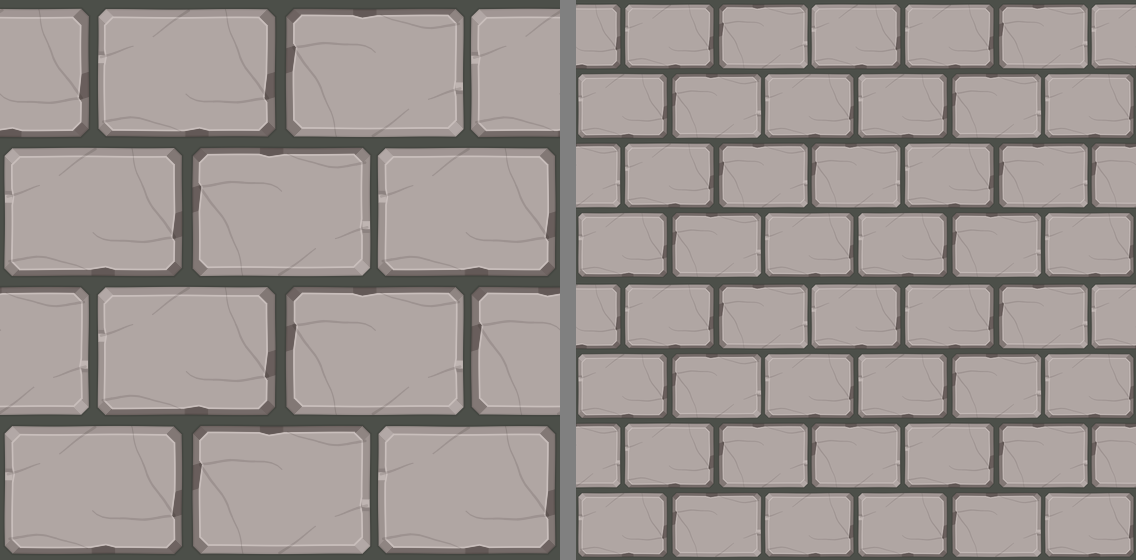
Left, the tile; right, the same tile 2 across and 2 down.
Write a three.js fragment shader that draws this texture.

```glsl
// Running-bond wall of chipped stone blocks, 3 across and 4 down, in dark grout.
// Each block is a chamfered box distance with bevel tones, a pale rim and curved
// cracks; some blocks are turned half round, and all indices wrap so it tiles.
varying vec2 vUv;

float hash(vec2 p) {
  return fract(sin(dot(p, vec2(12.7, 78.2))) * 437.5);
}

// Warm grey stone of a given brightness
vec3 stone(float tone) {
  return vec3(tone, tone - 0.04, tone - 0.05);
}

// Triangular bump with separate falloff below and above its peak
float bump(float x, float below, float above) {
  return max(0.0, min(1.0 + x / below, 1.0 - x / above));
}

// Distance to a curved crack that thins from a to c
float crack(vec2 p, vec2 a, vec2 b, vec2 c) {
  float d = 1.0;
  vec2 start = a;
  for (int i = 1; i <= 8; i++) {
    float t = float(i) / 8.0;
    vec2 end = mix(mix(a, b, t), mix(b, c, t), t);
    vec2 seg = end - start;
    float h = clamp(dot(p - start, seg) / dot(seg, seg), 0.0, 1.0);
    d = min(d, length(p - start - seg * h) - mix(0.010, 0.004, t));
    start = end;
  }
  return d;
}

void main() {
  float px = 4.0 * fwidth(vUv.y) * 0.65;

  // Block layout, in units of one course height; courses and columns wrap
  float row = mod(floor(vUv.y * 4.0), 4.0);
  float odd = mod(row, 2.0);
  vec2 grid = vec2(vUv.x * 3.0 - 0.5 * odd, vUv.y * 4.0);
  float col = mod(floor(grid.x), 3.0);
  vec2 local = (fract(grid) - 0.5) * vec2(4.0 / 3.0, 1.0);
  float seed = hash(vec2(col, row) + 1.0);
  bool turned = col == 1.0 || (col == 2.0 && row == 1.0);

  // Courses sag a little towards the top; the middle block sits to the right
  vec2 p = local + vec2(col == 1.0 ? -0.01 : 0.0, 0.007 * row);
  p = turned ? -p : p;
  p += 0.002 * sin(p.yx * vec2(9.0, 7.0) + seed * 6.28);

  // Outer outline with cut corners
  vec2 q = abs(p) - vec2(0.632, 0.455) - 0.004 * (seed - 0.5);
  float outer = max(max(q.x, q.y), (q.x + q.y + 0.055) * 0.707);

  // Raised face, slightly off centre, with chips in its right and lower edges
  vec2 shift = vec2(hash(vec2(row, col) + 4.0) - 0.6, -0.5) * 0.014;
  vec2 f = abs(p - shift) - vec2(0.583, 0.406);
  float rightChip = bump(p.y + 0.18, 0.03, 0.17) * step(0.0, p.x);
  float lowChip = bump(p.x - 0.09, 0.11, 0.07) * step(p.y, 0.0);
  float leftChip = bump(p.y - 0.11, 0.06, 0.06) * step(p.x, 0.0);
  float face = max(max(f.x + 0.02 * rightChip + 0.010 * leftChip,
                       f.y + 0.018 * lowChip),
                   (f.x + f.y + 0.06) * 0.707);

  // Bevel tones: light on the left and top, dark on the right and bottom
  float right = smoothstep(-px, px, p.x);
  float top = smoothstep(-px, px, p.y);
  float scar = smoothstep(0.09 + px, 0.09 - px, abs(p.y + 0.10 - 0.3 * f.x));
  float sideTone = mix(0.62, mix(0.51, 0.41, scar), right);
  float lowTone = 0.46 - 0.07 * smoothstep(0.0, 0.15, lowChip);
  float levelTone = mix(lowTone, 0.63, top);
  float tone = mix(levelTone, sideTone, smoothstep(-px, px, q.x - q.y));

  // Corner facets between the outer and inner chamfers
  float cornerTone = mix(mix(0.56, 0.43, right), mix(0.70, 0.51, right), top);
  float facet = abs(q.x - q.y) - 0.055;
  tone = mix(cornerTone, tone, smoothstep(-px, px, facet));
  tone -= 0.04 * smoothstep(-0.016, 0.0, outer);

  // Loose chip on the left bevel, lit on one half
  vec2 chip = abs(p - vec2(-0.605, 0.11)) - vec2(0.027, 0.042);
  float chipTone = mix(0.75, 0.55, smoothstep(0.12, 0.13, p.y));
  tone = mix(chipTone, tone, smoothstep(-px, px, max(chip.x, chip.y)));

  // Face and its pale rim
  tone = mix(0.69, tone, smoothstep(-px, px, face));
  float rim = smoothstep(0.006 + px, 0.006 - px, abs(face + 0.004));
  tone = mix(tone, 0.80, 0.9 * rim);

  // Cracks, bent by a finer sine
  vec2 k = p + 0.005 * sin(p.yx * vec2(25.0, 21.0));
  float d = crack(k, vec2(0.585, -0.18), vec2(0.34, 0.09), vec2(0.27, 0.46));
  d = min(d, crack(k, vec2(0.01, 0.45), vec2(-0.12, 0.35), vec2(-0.24, 0.265)));
  d = min(d, crack(k, vec2(-0.61, 0.11), vec2(-0.46, 0.17), vec2(-0.39, 0.185)));
  d = min(d, crack(k, vec2(0.585, -0.185), vec2(0.10, -0.25), vec2(0.0, -0.15)));
  d = min(d, crack(k, vec2(-0.60, -0.35), vec2(-0.36, -0.27), vec2(-0.04, -0.42)));
  tone *= 1.0 - 0.11 * smoothstep(px, -px, d);

  // Grout, shaded where it meets the stone and level before the block borders
  vec3 grout = mix(vec3(0.25, 0.26, 0.24), vec3(0.30, 0.31, 0.285),
                   smoothstep(0.0, 0.018, outer));
  vec3 color = mix(stone(tone), grout, smoothstep(-px, px, outer));
  gl_FragColor = vec4(color, 1.0);
}
```
